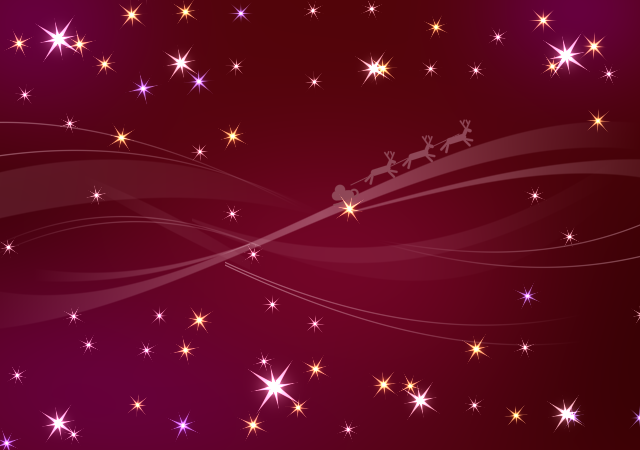
A Shadertoy shader for this background:

```glsl
#define ASPECT 1.4222
#define CRIMSON vec3(0.46, 0.02, 0.16)
#define PURPLE vec3(0.4, 0.0, 0.24)
#define DARK_RED vec3(0.32, 0.015, 0.035)
#define SHADOW vec3(0.2, 0.0, 0.005)
#define VEIL vec3(0.85, 0.62, 0.68)
#define SILHOUETTE vec3(0.56, 0.28, 0.34)
#define GOLD vec3(1.0, 0.76, 0.18)
#define BLUE vec3(0.34, 0.25, 1.0)
#define PEARL vec3(0.95, 0.8, 0.88)
#define STAR_CELL 0.125
#define LINE_WIDTH 0.0007

float px; // height of one output sample

vec3 hash3(vec2 p) {
  vec3 q = vec3(dot(p, vec2(127.1, 311.7)), dot(p, vec2(269.5, 183.3)), dot(p, vec2(419.2, 371.9)));
  return fract(sin(q) * 43758.545);
}

float glow(vec2 p, vec2 centre, vec2 radius) {
  vec2 d = (p - centre) / radius;
  return exp(-dot(d, d));
}

// Cubic height curve with evenly spaced controls
float curve(float t, vec4 c) {
  float s = 1.0 - t;
  return s * s * s * c.x + 3.0 * s * t * (s * c.y + t * c.z) + t * t * t * c.w;
}

// Opacity at the start, middle and end of a span
float fade(float t, vec3 a) {
  float inside = step(0.0, t) * step(t, 1.0);
  return inside * (t < 0.5 ? mix(a.x, a.y, 2.0 * t) : mix(a.y, a.z, 2.0 * t - 1.0));
}

float ribbon(vec2 p, float x0, float x1, vec4 top, vec4 bottom, vec3 alpha) {
  float t = (p.x - x0) / (x1 - x0);
  float cover = smoothstep(-px, px, curve(t, top) - p.y) * smoothstep(-px, px, p.y - curve(t, bottom));
  return cover * fade(t, alpha);
}

float thread(vec2 p, float x0, float x1, vec4 c, vec3 alpha) {
  float t = (p.x - x0) / (x1 - x0);
  return (1.0 - smoothstep(0.0, LINE_WIDTH + px, abs(p.y - curve(t, c)))) * fade(t, alpha);
}

float limb(vec2 p, vec2 a, vec2 b, float r) {
  vec2 d = b - a;
  return length(p - a - d * clamp(dot(p - a, d) / dot(d, d), 0.0, 1.0)) - r;
}

float deer(vec2 p) {
  vec2 head = vec2(1.2, 1.2);
  float d = limb(p, vec2(-0.8, -0.2), vec2(0.8, 0.3), 0.36);
  d = min(d, limb(p, vec2(0.8, 0.3), head, 0.2));
  d = min(d, limb(p, head, vec2(1.65, 1.05), 0.17));
  for (float i = 0.0; i < 2.0; i++) {
    d = min(d, limb(p, vec2(-0.9, -0.2), vec2(-1.8 + 0.6 * i, -1.2 - 0.3 * i), 0.12));
    d = min(d, limb(p, vec2(0.8, 0.1), vec2(1.9 - 0.3 * i, -0.1 - 0.6 * i), 0.11));
    vec2 tip = vec2(0.5 + 1.1 * i, 2.2);
    d = min(d, limb(p, head, tip, 0.07));
    d = min(d, limb(p, mix(head, tip, 0.6), vec2(0.95 + 0.25 * i, 2.3), 0.06));
  }
  return d;
}

float sleigh(vec2 p) {
  float d = limb(p, vec2(-0.8, 0.0), vec2(0.7, 0.1), 0.55);
  d = min(d, length(p - vec2(-0.4, 0.7)) - 0.6);
  d = min(d, abs(length(p - vec2(1.3, 0.3)) - 0.42) - 0.1);
  return min(d, limb(p, vec2(-1.1, -1.1), vec2(1.3, -0.6), 0.09));
}

// Eight tapered rays, a bright core and a tinted halo
vec3 star(vec2 d, float size, float turn, vec3 tint) {
  float r = length(d), sector = 0.7854;
  float a = atan(d.y, d.x) + turn + 6.2832;
  float fold = mod(a, sector) - 0.5 * sector;
  float reach = size * mix(0.65, 1.0, mod(floor(a / sector), 2.0));
  float edge = r * abs(sin(fold)) - 0.1 * (reach - r * cos(fold));
  float rays = 1.0 - smoothstep(-0.5 * px, px, edge);
  float q = r * r / (size * size);
  return mix(tint, vec3(1.0), 0.45) * (0.75 * rays + exp(-20.0 * q)) + tint * 0.32 * exp(-3.3 * q);
}

void mainImage(out vec4 fragColor, in vec2 fragCoord) {
  vec2 p = fragCoord / iResolution.xy * vec2(ASPECT, 1.0);
  px = 1.0 / iResolution.y;

  // Backdrop
  vec3 col = mix(DARK_RED, SHADOW, 0.9 * glow(p, vec2(1.45, 0.25), vec2(0.42, 0.5)));
  col = mix(col, SHADOW, 0.6 * glow(p, vec2(0.0, 0.52), vec2(0.3, 0.2)));
  col = mix(col, PURPLE, 0.95 * glow(p, vec2(0.25, 0.13), vec2(0.6, 0.3)));
  col = mix(col, CRIMSON, 0.9 * glow(p, vec2(0.75, 0.42), vec2(0.42, 0.27)));
  col = mix(col, PURPLE, glow(p, vec2(0.08, 0.95), vec2(0.25, 0.22)));
  col = mix(col, PURPLE, glow(p, vec2(1.28, 0.98), vec2(0.21, 0.18)));

  // Broad veils, then the bright sweep
  vec4 wave = vec4(0.515, 0.398, 0.435, 0.648);
  float veil = ribbon(p, 0.0, 0.741, vec4(0.617, 0.674, 0.648, 0.515), vec4(0.515, 0.57, 0.583, 0.511), vec3(0.14, 0.09, 0.0));
  veil += ribbon(p, 0.185, 0.556, vec4(0.611, 0.56, 0.5, 0.42), vec4(0.596, 0.52, 0.46, 0.4), vec3(0.0, 0.1, 0.04));
  veil += ribbon(p, 0.426, 1.37, wave, vec4(0.509, 0.343, 0.413, 0.602), vec3(0.06, 0.08, 0.0));
  veil += ribbon(p, 0.426, 1.37, wave, vec4(0.509, 0.376, 0.267, 0.574), vec3(0.03, 0.05, 0.0));
  veil += ribbon(p, 0.074, 0.556, vec4(0.404, 0.378, 0.404, 0.459), vec4(0.376, 0.367, 0.393, 0.457), vec3(0.0, 0.22, 0.4));
  veil += ribbon(p, 0.778, ASPECT, vec4(0.53, 0.589, 0.648, 0.646), vec4(0.526, 0.578, 0.637, 0.606), vec3(0.4, 0.32, 0.12));
  veil += ribbon(p, 0.0, ASPECT, vec4(0.352, 0.276, 0.778, 0.726), vec4(0.27, 0.328, 0.722, 0.667), vec3(0.04, 0.46, 0.0));

  // Fine threads in pairs
  for (float i = 0.0; i < 2.0; i++) {
    veil += thread(p, 0.0, 0.67, vec4(0.728, 0.73, 0.652, 0.537) - i * vec4(0.074, 0.045, -0.005, -0.007), vec3(0.5, 0.3, 0.0));
    veil += thread(p, 0.5, 1.29, vec4(0.417, 0.296, 0.244, 0.3) - i * vec4(0.006, 0.009, 0.035, 0.059), vec3(0.6, 0.35, 0.0));
    veil += thread(p, 0.838, ASPECT, vec4(0.467, 0.43, 0.422, 0.5) - i * vec4(0.004, 0.023, 0.037, 0.07), vec3(0.0, 0.3, 0.45));
    veil += thread(p, 0.0, 0.58, vec4(0.459, 0.546, 0.533, 0.452) - i * vec4(0.02, 0.018, 0.005, 0.0), vec3(0.05, 0.3, 0.1));
  }
  col = mix(col, VEIL, min(veil, 0.7));

  // Sleigh team
  float unit = 0.0185, team = sleigh((p - vec2(0.763, 0.565)) / unit);
  for (float i = 0.0; i < 3.0; i++)
    team = min(team, deer((p - vec2(0.846, 0.62) - i * vec2(0.084, 0.035)) / unit));
  team = min(team * unit, limb(p, vec2(0.78, 0.589), vec2(1.02, 0.702), 0.0004));
  col = mix(col, SILHOUETTE, 1.0 - smoothstep(-0.5 * px, px, team));

  // Scattered small stars, sparse across the middle
  for (float n = 0.0; n < 9.0; n++) {
    vec2 cell = floor(p / STAR_CELL) + vec2(mod(n, 3.0), floor(n / 3.0)) - 1.0;
    vec3 h = hash3(cell), k = hash3(cell + 37.0);
    vec2 centre = (cell + 0.12 + 0.76 * h.xy) * STAR_CELL;
    float density = mix(0.3, 0.85, smoothstep(0.12, 0.25, abs(centre.y - 0.5)));
    vec3 tint = k.x < 0.5 ? PEARL : k.x < 0.9 ? GOLD : BLUE;
    float size = k.x < 0.5 ? 0.01 : mix(0.014, 0.025, k.y);
    if (h.z < density) col += star(p - centre, size, k.z, tint);
  }

  // Large stars in two bowed rows
  for (float i = 0.0; i < 4.0; i++) {
    float bow = i * (3.0 - i), lean = bow * (3.0 - i), x = 0.13 + 0.376 * i;
    vec2 upper = vec2(x - 0.026 * lean, 0.913 - 0.0123 * i - 0.0204 * bow);
    vec2 lower = vec2(x + 0.026 * lean, 0.059 + 0.007 * i + 0.0185 * lean);
    col += star(p - upper, 0.048 - 0.007 * bow, 0.2, PEARL);
    col += star(p - lower, 0.036 + 0.011 * (lean - bow), 0.2, PEARL);
  }
  fragColor = vec4(min(col, 1.0), 1.0);
}
```
